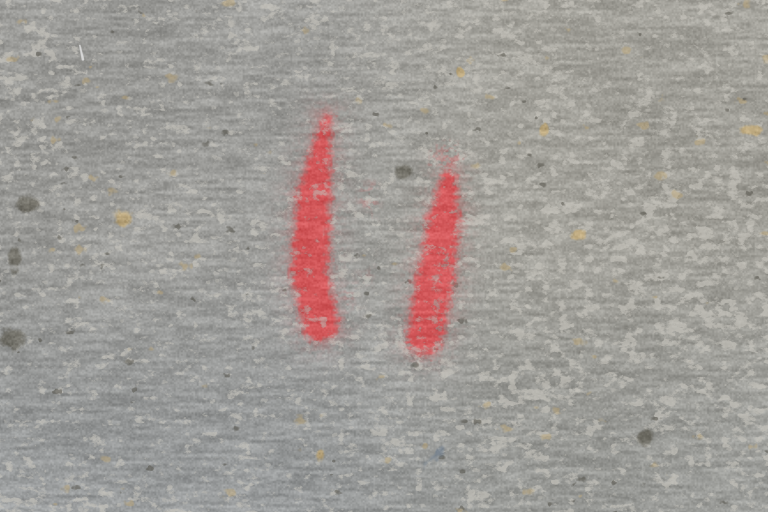
This texture is drawn by a Shadertoy shader. Its source:

```glsl
#define CONCRETE vec3(0.612, 0.612, 0.600)
#define PALE vec3(0.78, 0.77, 0.74)
#define PAINT vec3(0.835, 0.335, 0.345)
#define STAIN vec3(0.40, 0.39, 0.35)
#define OCHRE vec3(0.76, 0.65, 0.43)
#define BRUSH_FREQ vec2(22.0, 150.0)
#define BRUSH_DEPTH 0.11
#define GRAIN_DEPTH 0.13
#define SPRAY_SOFTNESS 0.013
#define OVERSPRAY 0.34

float hash(vec2 p) {
    vec3 q = fract(vec3(p.xyx) * 0.1031);
    q += dot(q, q.yzx + 33.33);
    return fract((q.x + q.y) * q.z);
}

float noise(vec2 p) {
    vec2 i = floor(p), f = fract(p);
    f = f * f * (3.0 - 2.0 * f);
    return mix(mix(hash(i), hash(i + vec2(1, 0)), f.x),
               mix(hash(i + vec2(0, 1)), hash(i + vec2(1, 1)), f.x), f.y);
}

float fbm(vec2 p) {
    float sum = 0.0, amp = 0.5;
    for (int i = 0; i < 4; i++) {
        sum += amp * noise(p);
        p = mat2(1.6, 1.2, -1.2, 1.6) * p + 17.3;
        amp *= 0.5;
    }
    return sum / 0.9375;
}

// Capsule whose radius changes from a.z to b.z
float taper(vec2 p, vec3 a, vec3 b) {
    vec2 ab = b.xy - a.xy;
    float t = clamp(dot(p - a.xy, ab) / dot(ab, ab), 0.0, 1.0);
    return length(p - a.xy - ab * t) - mix(a.z, b.z, t);
}

float stroke(vec2 p, vec3 a, vec3 b, vec3 c, vec3 d) {
    return min(taper(p, a, b), min(taper(p, b, c), taper(p, c, d)));
}

// Scattered irregular flecks, one candidate per jittered cell
float flecks(vec2 p, float cells, float density, float seed) {
    vec2 q = p * cells + seed, id = floor(q);
    float cover = 0.0;
    for (int k = 0; k < 9; k++) {
        vec2 cell = id + vec2(k % 3 - 1, k / 3 - 1);
        vec2 jitter = vec2(hash(cell + 3.7), hash(cell + 9.1));
        float on = step(hash(cell + 5.3), density);
        float size = mix(0.12, 0.42, hash(cell + 1.9));
        float d = length((q - cell - jitter) * vec2(0.8, 1.2));
        d += 0.35 * (noise(q * 4.0) - 0.5);
        cover = max(cover, on * smoothstep(size, size - 0.25, d));
    }
    return cover;
}

// Ragged blot: centre in xy, radii in zw
float blot(vec2 p, vec4 s) {
    float d = length((p - s.xy) / s.zw) + 0.9 * (fbm(p * 75.0) - 0.5);
    return smoothstep(1.15, 0.55, d);
}

void mainImage(out vec4 fragColor, in vec2 fragCoord) {
    vec2 p = fragCoord / iResolution.y;

    // Broad tone and weathered areas
    float cloud = fbm(p * 4.0 + 8.0);
    vec3 col = CONCRETE + 0.07 * (cloud - 0.5);
    col += vec3(0.016, 0.010, -0.006) * smoothstep(0.5, 1.1, p.x);
    col += vec3(-0.025, -0.015, 0.0) * smoothstep(0.6, 0.0, p.y);
    float worn = exp(-8.0 * dot(p - vec2(1.40, 0.47), p - vec2(1.40, 0.47)))
               + 0.8 * exp(-40.0 * dot(p - vec2(0.0, 0.78), p - vec2(0.0, 0.78)))
               + 0.6 * exp(-30.0 * dot(p - vec2(0.95, 0.20), p - vec2(0.95, 0.20)));

    // Brushed ridges and sand grain
    vec2 wavy = p + vec2(0.0, 0.004 * noise(p * 9.0));
    float ridges = noise(wavy * BRUSH_FREQ) - 0.5;
    float grain = 0.6 * noise(p * 290.0) + 0.4 * noise(p * vec2(130.0, 210.0) + 40.0) - 0.5;
    float relief = BRUSH_DEPTH * ridges + GRAIN_DEPTH * grain;
    col += relief;

    // Exposed aggregate, pale crust and pits
    float crust = smoothstep(0.60, 0.80, fbm(p * vec2(60.0, 85.0)) + 0.13 * worn + 0.1 * (cloud - 0.5));
    float chips = flecks(p, 65.0, 0.13, 11.0);
    col = mix(col, PALE, 0.65 * crust);
    col = mix(col, PALE, 0.42 * chips);
    col = mix(col, OCHRE, 0.40 * flecks(p, 34.0, 0.055, 57.0));
    col = mix(col, STAIN * 0.8, 0.55 * flecks(p, 48.0, 0.03, 91.0));

    // Larger stains and ochre stones
    vec4 stains[5] = vec4[5](
        vec4(0.055, 0.600, 0.022, 0.018), vec4(0.029, 0.494, 0.014, 0.024),
        vec4(0.023, 0.338, 0.024, 0.022), vec4(0.789, 0.662, 0.018, 0.015),
        vec4(1.260, 0.145, 0.019, 0.016));
    vec4 stones[6] = vec4[6](
        vec4(0.240, 0.574, 0.020, 0.016), vec4(1.131, 0.541, 0.016, 0.012),
        vec4(1.466, 0.746, 0.024, 0.012), vec4(1.062, 0.746, 0.010, 0.013),
        vec4(0.625, 0.110, 0.010, 0.013), vec4(0.900, 0.859, 0.008, 0.010));
    for (int i = 0; i < 5; i++) col = mix(col, STAIN + relief, 0.72 * blot(p, stains[i]));
    for (int i = 0; i < 6; i++) col = mix(col, OCHRE + relief, 0.70 * blot(p, stones[i]));
    float scratch = taper(p, vec3(0.156, 0.911, 0.001), vec3(0.162, 0.884, 0.002));
    col = mix(col, vec3(0.88), 0.85 * smoothstep(0.002, -0.001, scratch));
    float smear = taper(p, vec3(0.832, 0.095, 0.002), vec3(0.862, 0.120, 0.002));
    col = mix(col, vec3(0.39, 0.46, 0.54), 0.55 * smoothstep(0.008, -0.003, smear + 0.012 * (noise(p * 110.0) - 0.5)));

    // Two sprayed strokes with soft, gritty edges
    float left = stroke(p, vec3(0.637, 0.768, 0.010), vec3(0.611, 0.610, 0.034),
                           vec3(0.605, 0.465, 0.036), vec3(0.627, 0.368, 0.035));
    float right = stroke(p, vec3(0.877, 0.652, 0.014), vec3(0.867, 0.570, 0.032),
                            vec3(0.847, 0.440, 0.038), vec3(0.829, 0.338, 0.034));
    float dist = min(left, right);
    float grit = 0.5 * noise(p * 190.0 + 5.0) + 0.5 * noise(wavy * vec2(45.0, 165.0));
    float core = smoothstep(SPRAY_SOFTNESS, -SPRAY_SOFTNESS, dist + 0.020 * (grit - 0.5));
    float mist = OVERSPRAY * exp(-max(dist, 0.0) / 0.017) * smoothstep(0.15, 0.85, grit);
    float ghost = taper(p, vec3(0.724, 0.625, 0.009), vec3(0.697, 0.420, 0.012));
    mist += 0.36 * smoothstep(0.024, -0.014, ghost) * smoothstep(0.35, 0.75, grit) * smoothstep(0.25, 0.65, noise(p * 24.0));
    mist += 0.28 * blot(p, vec4(0.873, 0.695, 0.035, 0.035)) * smoothstep(0.35, 0.8, grit);

    // Bare chips, denser in the right stroke
    float bare = max(0.55 * crust, 0.40 * chips);
    bare = max(bare, step(right, left) * 0.6 * smoothstep(0.62, 0.76, fbm(p * vec2(55.0, 70.0) + 31.0)));
    float coverage = clamp(max(core * 0.96, mist) * (1.0 - bare), 0.0, 1.0);
    col = mix(col, PAINT + relief * vec3(0.75, 0.9, 0.9), coverage);

    fragColor = vec4(clamp(col, 0.0, 1.0), 1.0);
}
```
